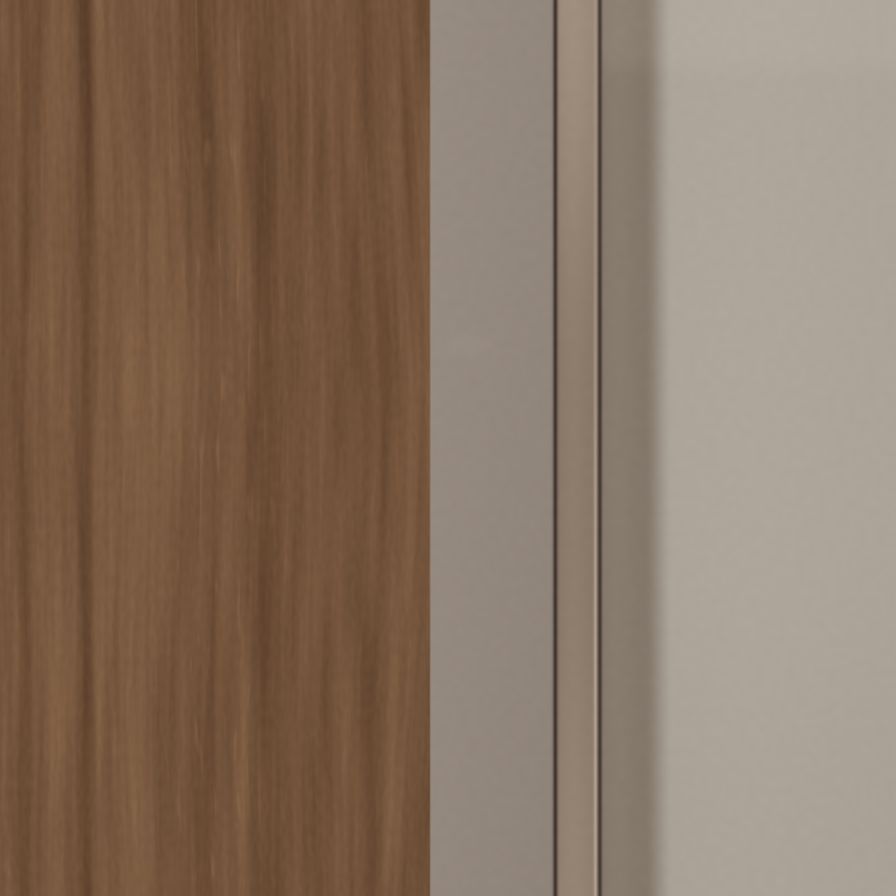
This texture is drawn by a WebGL 1 fragment shader. Its source:

```glsl
precision highp float;
// A walnut board beside a satin taupe panel, a narrow metal trim and a pale wall.
// Flat regions are layered from left to right with smoothed edges; the wood grain
// comes from gradient noise stretched along y, over a few broad tonal bands.

uniform vec2 u_resolution;

// Layout, as fractions of the canvas width
const float WOOD_END = 0.480;
const float GAP_LEFT = 0.6198;
const float TRIM_START = 0.622;
const float TRIM_GLINT = 0.6645;
const float GAP_RIGHT = 0.6695;
const float WALL_START = 0.671;
const float SHADOW_END = 0.735;
const float SHADOW_TOP = 0.925;

// Colours
const vec3 WOOD_DARK = vec3(0.305, 0.205, 0.135);
const vec3 WOOD_MID = vec3(0.445, 0.323, 0.228);
const vec3 WOOD_LIGHT = vec3(0.585, 0.445, 0.325);
const vec3 PANEL = vec3(0.575, 0.530, 0.488);
const vec3 TRIM = vec3(0.530, 0.460, 0.400);
const vec3 TRIM_BRIGHT = vec3(0.710, 0.645, 0.580);
const vec3 GAP = vec3(0.225, 0.185, 0.165);
const vec3 WALL = vec3(0.672, 0.638, 0.598);
const vec3 SHADOW = vec3(0.512, 0.465, 0.415);

vec2 gradient(vec2 cell) {
  float h = fract(sin(dot(cell, vec2(127.1, 311.7))) * 43758.5);
  return vec2(cos(h * 6.2832), sin(h * 6.2832));
}

float gradientNoise(vec2 p) {
  vec2 i = floor(p);
  vec2 f = fract(p);
  vec2 u = f * f * f * (f * (f * 6.0 - 15.0) + 10.0);
  float a = dot(gradient(i), f);
  float b = dot(gradient(i + vec2(1.0, 0.0)), f - vec2(1.0, 0.0));
  float c = dot(gradient(i + vec2(0.0, 1.0)), f - vec2(0.0, 1.0));
  float d = dot(gradient(i + 1.0), f - 1.0);
  return mix(mix(a, b, u.x), mix(c, d, u.x), u.y);
}

// Soft vertical line, 1 at its centre
float line(float x, float centre, float halfWidth) {
  float d = (x - centre) / halfWidth;
  return exp(-d * d);
}

float stepSoft(float edge, float x, float soft) {
  return smoothstep(edge - soft, edge + soft, x);
}

// Broad tone of the board: negative is dark, positive is light
float woodBands(float x) {
  float tone = 0.20 * line(x, 0.155, 0.045);
  tone += 0.32 * line(x, 0.113, 0.006) + 0.16 * line(x, 0.350, 0.014);
  tone += 0.12 * line(x, 0.247, 0.005) + 0.14 * line(x, 0.060, 0.010);
  tone -= 0.45 * line(x, 0.097, 0.009) + 0.30 * line(x, 0.028, 0.007);
  tone -= 0.16 * line(x, 0.225, 0.018) + 0.22 * line(x, 0.305, 0.024);
  tone -= 0.18 * line(x, 0.410, 0.008) + 0.20 * line(x, 0.447, 0.007);
  return tone - 0.12 * line(x, 0.475, 0.009);
}

vec3 woodColor(vec2 p) {
  // Grain wanders slowly, and bows toward the right edge of the board
  float bow = 0.020 * smoothstep(0.35, 0.46, p.x) * sin(3.1416 * p.y);
  float x = p.x - bow + 0.009 * gradientNoise(vec2(p.x * 5.0, p.y * 2.4));
  float tone = woodBands(x);

  // Octaves of streaks, finer and shorter each time
  float frequency = 24.0;
  float weight = 0.34;
  for (int i = 0; i < 4; i++) {
    float k = float(i);
    tone += weight * gradientNoise(vec2(x * frequency + 17.3 * k, p.y * (1.0 + 1.8 * k)));
    frequency *= 1.9;
    weight *= 0.86;
  }

  // Pale pores gather near the middle; faint flecks cover everything
  float pores = smoothstep(0.22, 0.55, gradientNoise(vec2(x * 155.0, p.y * 15.0)));
  tone += pores * (0.10 + 0.26 * line(x, 0.245, 0.045));
  tone += 0.14 * gradientNoise(p * vec2(230.0, 75.0));
  tone += 0.10 * gradientNoise(p * vec2(7.0, 4.0));

  vec3 color = mix(WOOD_MID, WOOD_LIGHT, clamp(tone, 0.0, 1.0));
  return mix(color, WOOD_DARK, clamp(-tone, 0.0, 1.0));
}

vec3 panelColor(vec2 p) {
  float across = (p.x - WOOD_END) / (GAP_LEFT - WOOD_END);
  float sheen = 0.012 * (1.0 - across) + 0.014 * (p.y - 0.5);
  sheen += 0.014 * line(p.y, 0.615, 0.012) * line(p.x, 0.525, 0.025);
  return PANEL + sheen - 0.008 * across;
}

vec3 trimColor(vec2 p) {
  float light = 0.07 * smoothstep(0.55, 1.0, p.y) + 0.03 * smoothstep(0.4, 0.0, p.y);
  float round = 0.025 * line(p.x, 0.640, 0.016);
  vec3 color = TRIM + light + round;
  float glint = line(p.x, TRIM_GLINT, 0.0020) * mix(0.90, 0.40, smoothstep(0.2, 0.9, p.y));
  return mix(color, TRIM_BRIGHT, glint);
}

vec3 wallColor(vec2 p) {
  float above = stepSoft(SHADOW_TOP, p.y, 0.020);
  vec3 lit = WALL + 0.014 * above + 0.010 * line(p.x, 0.84, 0.11);
  lit -= 0.012 * smoothstep(0.45, 0.0, p.y);
  vec3 shade = SHADOW + 0.025 * above + 0.018 * line(p.x, 0.690, 0.018);
  return mix(shade, lit, stepSoft(SHADOW_END, p.x, 0.016));
}

void main() {
  vec2 p = gl_FragCoord.xy / u_resolution;
  float soft = max(0.0014, 0.75 / u_resolution.x);

  vec3 color = mix(woodColor(p), panelColor(p), stepSoft(WOOD_END, p.x, soft));
  color = mix(color, trimColor(p), stepSoft(TRIM_START, p.x, soft));
  color = mix(color, wallColor(p), stepSoft(WALL_START, p.x, soft));
  color = mix(color, GAP, 0.95 * line(p.x, GAP_LEFT, 0.0026));
  color = mix(color, GAP, 0.88 * line(p.x, GAP_RIGHT, 0.0024));

  // Fine surface mottling
  color += 0.008 * gradientNoise(p * 90.0);
  gl_FragColor = vec4(color, 1.0);
}
```
